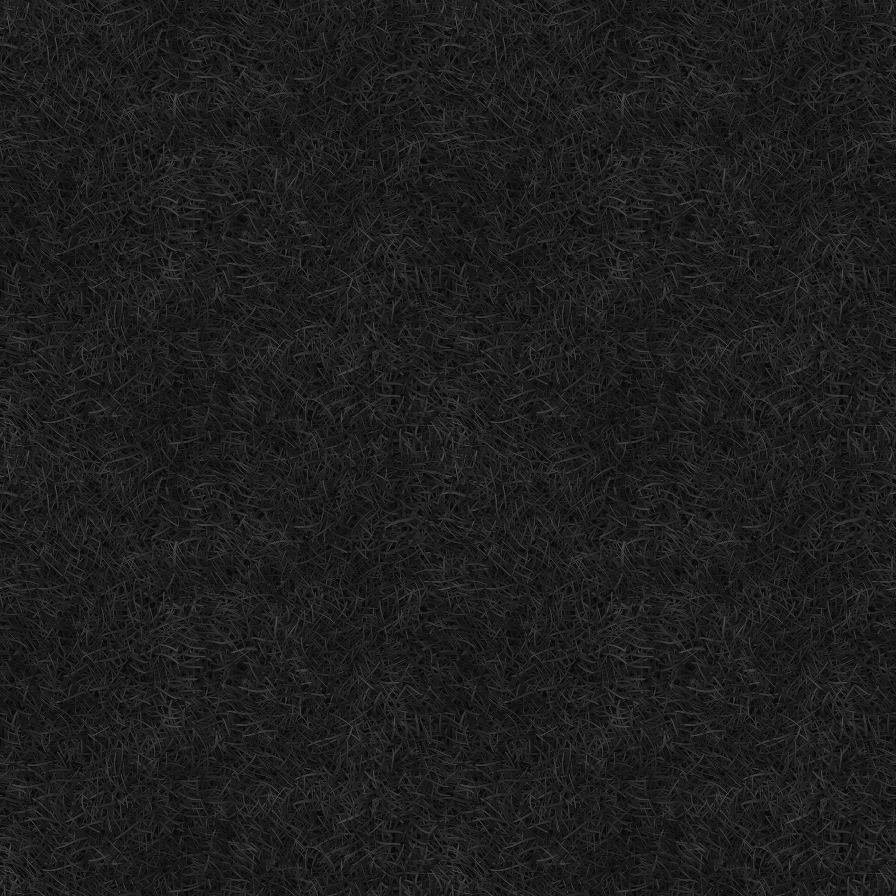
A WebGL 1 fragment shader for this texture:

```glsl
precision highp float;
// Dense charcoal shag of fine curved blades, one wrapping patch repeated 2 by 2.

uniform vec2 u_resolution;

const float TAU = 6.2831853;
const float REPEATS = 2.0;      // patches across and down
const float SLENDER = 4.0;      // blade cell length over its width
const int LAYERS = 28;          // stacked from deep to top
const vec3 SHADOW = vec3(0.040);
const vec3 DEEP = vec3(0.042);
const vec3 TIP = vec3(0.310);

vec4 hash4(vec3 p) {
  vec4 q = fract(p.xyzx * vec4(0.1031, 0.1030, 0.0973, 0.1099));
  q += dot(q, q.wzxy + 33.33);
  return fract((q.xxyz + q.yzzw) * q.zywx);
}

// Slope of a wrapping bumpy field: blades fan out around its peaks.
vec2 slope(vec2 p, vec2 waves, float phase) {
  return waves * cos(TAU * dot(p, waves) + phase);
}

vec2 layDirection(vec2 p) {
  vec2 g = slope(p, vec2(1.0, 2.0), 0.7) + slope(p, vec2(3.0, -1.0), 2.1)
         + slope(p, vec2(-2.0, 3.0), 4.4) + slope(p, vec2(2.0, 1.0), 5.2);
  return normalize(g + 0.0003);
}

// Wrapping clumps of lighter and darker pile, about -1 to 1.
float clumps(vec2 p) {
  float broad = sin(TAU * (p.x + p.y) + 1.3) + sin(TAU * (2.0 * p.x - p.y));
  float fine = sin(TAU * (5.0 * p.x + 3.0 * p.y) + 2.0 * sin(TAU * 2.0 * p.y))
             * sin(TAU * (6.0 * p.y - 2.0 * p.x) + 2.0 * sin(TAU * 3.0 * p.x));
  return 0.2 * broad + 0.6 * fine;
}

// Wrapping bend of the plane that curls the blades of a layer.
vec2 curl(vec2 p, vec2 phase) {
  vec2 wide = sin(TAU * (vec2(3.0, 2.0) * p.yx + phase));
  vec2 tight = sin(TAU * (vec2(8.0, 9.0) * p.yx + vec2(2.0, -3.0) * p + phase.yx));
  return p + phase + 0.022 * wide + 0.005 * tight;
}

// In a unit cell, x: blade coverage, y: place from root to tip, z: cast shade.
vec3 blade(vec2 f, vec4 r, float blur) {
  float size = mix(0.65, 1.0, r.x);
  float middle = 0.5 + (r.y - 0.5) * (1.0 - size);
  float t = (f.x - middle) / size + 0.5;
  float s = 2.0 * t - 1.0;
  float spine = 0.5 + 0.22 * (r.z - 0.5) + 0.2 * (r.w - 0.5) * s
              + 0.16 * (r.y - 0.5) * s * s;
  float halfWidth = 0.115 * (1.0 - 0.55 * t * t);
  float across = abs(f.y - spine);
  float side = 1.0 - smoothstep(halfWidth - blur, halfWidth + blur, across);
  float shade = 1.0 - smoothstep(halfWidth, 2.4 * halfWidth, across);
  float ends = 1.0 - smoothstep(0.85, 1.0, abs(s));
  return vec3(side * ends, clamp(t, 0.0, 1.0), shade * ends);
}

// Paints one layer of blades; whole-number axes keep its slanted cells wrapping.
vec3 paintLayer(vec3 below, vec2 p, vec2 lay, float clump, float layer, float depth, float pixel) {
  float angle = layer * 2.4;
  vec2 axis = floor((13.0 + 2.0 * sin(layer * 1.7)) * vec2(cos(angle), sin(angle)) + 0.5);
  vec2 normal = vec2(-axis.y, axis.x);
  float norm = dot(axis, axis);

  vec2 q = curl(p, fract(layer * vec2(0.618, 0.755)));
  vec2 grid = vec2(dot(q, axis), SLENDER * dot(q, normal));
  grid.x += fract(floor(grid.y) / SLENDER);
  vec2 cell = floor(grid);
  vec2 key = mod(SLENDER * axis * cell.x + normal * cell.y + 0.5, SLENDER * norm);
  vec4 r = hash4(vec3(floor(key), layer * 5.0 + 11.0));

  vec3 b = blade(grid - cell, r, 0.45 * pixel * SLENDER * sqrt(norm));
  float facing = 0.5 + 0.5 * dot(axis, lay) * inversesqrt(norm);
  float threshold = fract(r.z * 23.7);
  float present = smoothstep(threshold - 0.1, threshold + 0.1, facing);
  float tone = (0.62 * fract(r.w * 17.3) + 0.33 * depth) * mix(0.42, 1.05, b.y);
  tone *= 1.0 + 0.18 * clump;
  vec3 shaded = below * (1.0 - 0.24 * b.z * present);
  return mix(shaded, mix(DEEP, TIP, tone), b.x * present);
}

void main() {
  vec2 uv = gl_FragCoord.xy / u_resolution;
  vec2 p = fract(uv * REPEATS);
  float pixel = REPEATS / min(u_resolution.x, u_resolution.y);
  vec2 lay = layDirection(p);
  float clump = clumps(p);

  vec3 color = SHADOW;
  for (int n = 0; n < LAYERS; n++) {
    float depth = float(n) / float(LAYERS - 1);
    color = paintLayer(color, p, lay, clump, float(n), depth, pixel);
  }

  // Hollows between the clumps stay a little darker.
  color *= 1.0 + 0.06 * clump;
  gl_FragColor = vec4(color, 1.0);
}
```
